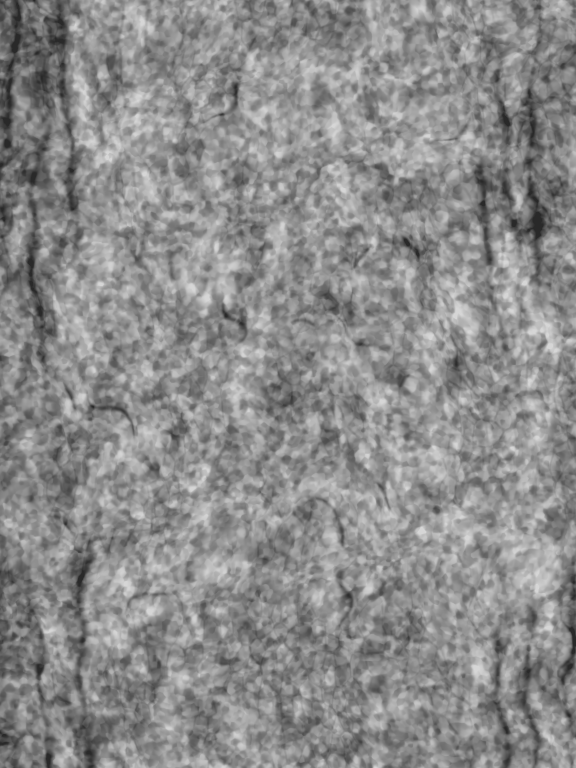
Write a WebGL 2 fragment shader that draws this texture.

```glsl
#version 300 es
precision highp float;

uniform vec2 u_resolution;
out vec4 fragColor;

#define BASE_TONE 0.592
#define GRAIN_SCALE 105.0
#define GRAIN_CONTRAST 0.28
#define FLAKE_CONTRAST 0.20
#define PATCH_CONTRAST 0.12
#define CRACK_GRID 9.0
#define CRACK_SHARE 0.45
#define CRACK_DEPTH 0.27
#define FISSURE_DEPTH 0.20
#define FISSURE_SLANT 0.06
#define EDGE_SHADE 0.075

vec2 hash2(vec2 p) {
    vec3 q = fract(p.xyx * vec3(0.1031, 0.1030, 0.0973));
    q += dot(q, q.yzx + 33.33);
    return fract((q.xx + q.yz) * q.zy);
}

// Cellular noise: x = softly blended cell tone (-0.5 to 0.5), y = gap to border
vec2 cells(vec2 p) {
    vec2 id = floor(p);
    float tone = 0.0, total = 0.0, near = 9.0, second = 9.0;
    for (int j = -1; j <= 1; j++)
    for (int i = -1; i <= 1; i++) {
        vec2 cell = id + vec2(i, j);
        vec2 toSite = cell + hash2(cell) - p;
        float d2 = dot(toSite, toSite);
        float weight = exp(-5.0 * d2);
        tone += weight * hash2(cell + 71.7).x;
        total += weight;
        second = min(second, max(near, d2));
        near = min(near, d2);
    }
    return vec2(tone / total - 0.5, sqrt(second) - sqrt(near));
}

// Layered sines, used to bend every outline
vec2 ripple(vec2 p) {
    vec2 bend = vec2(0.0);
    float amp = 1.0, freq = 11.0;
    for (int i = 0; i < 4; i++) {
        bend += amp * sin(freq * p.yx + 1.5 * bend.yx + vec2(1.7, 4.1) * float(i));
        p = mat2(0.8, 0.6, -0.6, 0.8) * p;
        freq *= 1.9;
        amp *= 0.55;
    }
    return bend;
}

float bell(float x, float width) {
    return exp(-x * x / (width * width));
}

// Short tapered cracks, one possible per grid cell, each with a soft shadow
float shortCracks(vec2 p) {
    vec2 q = p * CRACK_GRID, id = floor(q);
    float dark = 0.0;
    for (int j = -1; j <= 1; j++)
    for (int i = -1; i <= 1; i++) {
        vec2 cell = id + vec2(i, j);
        vec2 shape = hash2(cell + 19.3), pick = hash2(cell + 53.9);
        float lean = (shape.x - 0.5) * 2.6;
        vec2 r = q - cell - hash2(cell + 7.1);
        r = mat2(cos(lean), sin(lean), -sin(lean), cos(lean)) * r;
        r.x += 0.07 * sin(9.0 * r.y + 6.28 * pick.y);
        float taper = max(0.0, 1.0 - abs(r.y) / mix(0.18, 0.48, shape.y));
        float line = bell(r.x, 0.016 + 0.024 * taper) + 0.2 * bell(r.x - 0.04, 0.12);
        float strength = step(pick.x, CRACK_SHARE) * mix(0.35, 1.0, pick.y);
        dark = max(dark, strength * line * smoothstep(0.0, 0.6, taper));
    }
    return dark;
}

// Long broken fissures running down both sides
float sideFissures(vec2 u) {
    float dark = 0.0;
    for (int i = 0; i < 6; i++) {
        float n = float(i), side = mod(n, 2.0) * 2.0 - 1.0;
        vec2 h = hash2(vec2(n + 3.0, 8.0));
        float x = 0.5 + side * (0.36 + 0.052 * floor(n * 0.5));
        x += 0.018 * sin(6.0 * u.y + 6.28 * h.x) - FISSURE_SLANT * (u.y - 0.5);
        float open = smoothstep(-0.7, 0.9, sin(u.y * mix(6.0, 11.0, h.y) + 9.0 * h.x));
        float d = u.x - x;
        float line = bell(d, 0.003 + 0.004 * open) + 0.28 * bell(d + 0.008, 0.018);
        dark = max(dark, open * line);
    }
    return dark;
}

void main() {
    vec2 p = gl_FragCoord.xy / u_resolution.y;
    vec2 u = gl_FragCoord.xy / u_resolution;
    vec2 bend = ripple(p), jag = ripple(p * 4.3 + 2.0);
    vec2 bent = p + 0.005 * bend + 0.0012 * jag;
    float sides = smoothstep(0.2, 0.48, abs(u.x - 0.5));

    // Grain, flakes and larger plates
    vec2 grain = cells(bent * GRAIN_SCALE * vec2(1.1, 1.0));
    vec2 dust = cells(bent * GRAIN_SCALE * 1.8 + 40.0);
    vec2 flake = cells(bent * vec2(56.0, 42.0) + 13.0);
    vec2 plate = cells(bent * vec2(26.0, 14.0) + 5.0);
    vec2 broad = cells(bent * vec2(9.0, 4.0) + 29.0);
    float tone = BASE_TONE + GRAIN_CONTRAST * grain.x + 0.17 * dust.x;
    tone += FLAKE_CONTRAST * flake.x + (PATCH_CONTRAST + 0.07 * sides) * plate.x;
    tone += 0.06 * broad.x;

    // Faint seams between flakes and plates
    float seamMask = smoothstep(-0.1, 0.25, broad.x + 0.2 * sides);
    tone -= 0.06 * (1.0 - smoothstep(0.0, 0.25, flake.y)) * smoothstep(0.05, -0.2, plate.x);
    tone -= 0.08 * (1.0 - smoothstep(0.0, 0.16, plate.y)) * seamMask;

    // Deep cracks
    vec2 crooked = p + 0.008 * bend + 0.004 * jag;
    tone -= CRACK_DEPTH * shortCracks(crooked);
    tone -= FISSURE_DEPTH * sideFissures(u + 0.008 * bend + 0.005 * jag);

    // Rounded trunk: dim borders, paler right flank
    tone += 0.035 * bell(u.x - 0.83, 0.13);
    tone -= EDGE_SHADE * smoothstep(0.16, 0.0, u.x);
    tone -= EDGE_SHADE * 0.8 * smoothstep(0.45, 0.72, length(u - 0.5));
    fragColor = vec4(vec3(clamp(tone, 0.16, 0.84)), 1.0);
}
```
